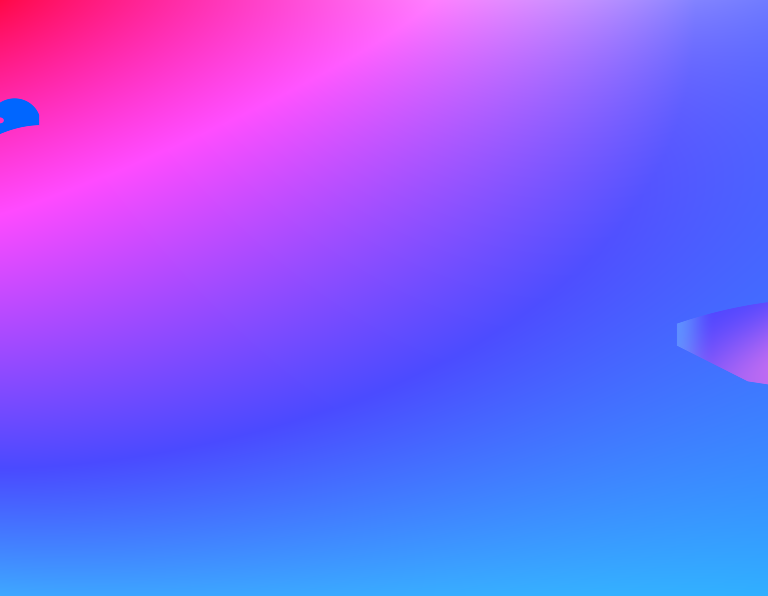
Reproduce this background procedurally as a Shadertoy shader.

```glsl
// Neon sweep: hue runs from rose through magenta and indigo to azure between
// two superellipse arcs around the upper left corner, with a pale glow on top.
// A small blue dome and a violet wedge cut into the left and right sides.

#define MAGENTA_ARC vec2(0.565, 0.36)
#define MAGENTA_POWER vec2(1.1, 1.2)
#define INDIGO_ARC vec2(0.905, 0.786)
#define INDIGO_POWER vec2(1.75, 2.35)
#define BASE_TINT 0.29
#define GLOW_TINT 0.27
#define DOME_COLOR vec3(0.0, 0.40, 1.0)
#define WEDGE_TIP vec3(0.37, 0.56, 1.0)
#define WEDGE_INDIGO vec3(0.32, 0.28, 1.0)
#define WEDGE_ORCHID vec3(0.74, 0.42, 0.95)

// Signed distance-like value: negative on the corner side of the arc
float arcField(vec2 p, vec2 radii, vec2 power) {
    vec2 k = pow(max(p / radii, vec2(1e-4)), power);
    return (pow(k.x + k.y, 1.0 / power.y) - 1.0) * radii.y;
}

vec3 hueColor(float degrees) {
    vec3 ramp = mod(degrees / 60.0 + vec3(0.0, 4.0, 2.0), 6.0);
    return clamp(abs(ramp - 3.0) - 1.0, 0.0, 1.0);
}

// Coverage of the inside of a shape, one pixel soft
float coverage(float d) {
    float pixel = 1.0 / iResolution.y;
    return 1.0 - smoothstep(-0.5 * pixel, 0.5 * pixel, d);
}

vec3 sweep(vec2 p) {
    float magenta = arcField(p, MAGENTA_ARC, MAGENTA_POWER);
    float indigo = arcField(p, INDIGO_ARC, INDIGO_POWER);
    float corner = max(-magenta, 0.0);
    float outer = max(indigo, 0.0);

    // Hue is linear between the arcs, with its own slope on either side
    float between = clamp(magenta / (magenta - indigo), 0.0, 1.0);
    float hue = 300.0 - 60.0 * between + 125.0 * corner
              - (154.0 - 74.0 * p.x) * outer;

    // White tint: strongest at the top, fading in the corner and below
    float across = (p.x - 0.75) / 0.35;
    float tint = BASE_TINT - 0.72 * corner - 0.22 * outer
               + GLOW_TINT * exp(-p.y / 0.17 - across * across);
    return mix(hueColor(hue), vec3(1.0), clamp(tint, 0.0, 1.0));
}

// Rounded top, slanted base and a tiny notch at the border
float domeShape(vec2 p) {
    vec2 radii = vec2(0.034, 0.042);
    float cap = (length((p - vec2(0.019, 0.207)) / radii) - 1.0) * radii.y;
    float base = p.y - 0.225 + 0.55 * p.x - 5.0 * p.x * p.x;
    float notch = 0.005 - length(p - vec2(0.0, 0.202));
    return max(max(cap, base), max(p.x - 0.051, notch));
}

// Local wedge frame: x from blunt tip to border, y from top to bottom
vec2 wedgeFrame(vec2 p) {
    return (p - vec2(0.8815, 0.507)) / vec2(0.1185, 0.139);
}

float wedgeShape(vec2 p) {
    float u = wedgeFrame(p).x;
    float top = 0.543 - 0.052 * u + 0.016 * u * u;
    float bottom = min(0.580 + 0.077 * u, 0.622 + 0.023 * u);
    return max(max(top - p.y, p.y - bottom), 0.8815 - p.x);
}

vec3 wedgeColor(vec2 p) {
    vec2 w = clamp(wedgeFrame(p), 0.0, 1.0);
    vec3 color = mix(WEDGE_TIP, WEDGE_INDIGO, smoothstep(0.0, 0.42, w.x));
    float bloom = smoothstep(0.0, 1.1, w.y + 0.45 * w.x - 0.2);
    return mix(color, WEDGE_ORCHID, bloom * sqrt(w.x));
}

void mainImage(out vec4 fragColor, in vec2 fragCoord) {
    // Canvas units measured from the upper left corner
    vec2 p = fragCoord / iResolution.xy;
    p.y = 1.0 - p.y;

    vec3 color = sweep(p);
    color = mix(color, DOME_COLOR, coverage(domeShape(p)));
    color = mix(color, wedgeColor(p), coverage(wedgeShape(p)));
    fragColor = vec4(color, 1.0);
}
```
